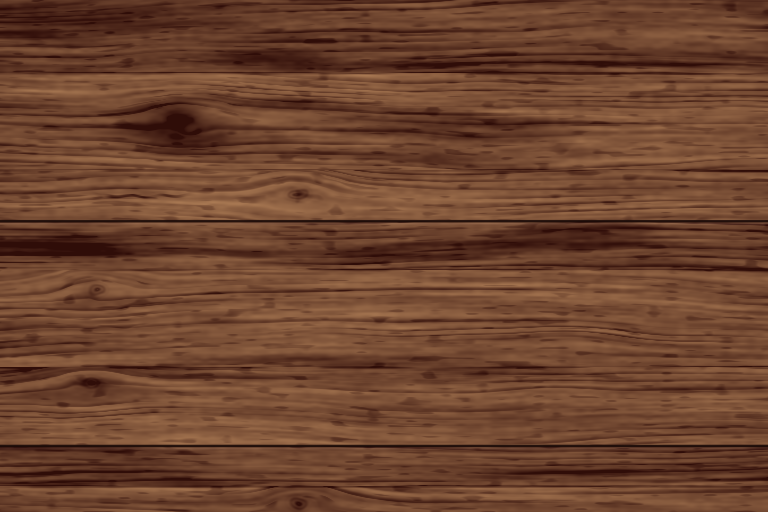
Write a WebGL 1 fragment shader that draws this texture.

```glsl
precision highp float;
// Brown wooden planks: horizontal staves with wavy grain, knots, stains and dark seams.
uniform vec2 u_resolution;

float hash(vec2 p) {
  return fract(sin(dot(p, vec2(127.1, 311.7))) * 4375.85);
}

float noise(vec2 p) {
  vec2 i = floor(p), f = fract(p);
  f = f * f * (3.0 - 2.0 * f);
  return mix(mix(hash(i), hash(i + vec2(1, 0)), f.x),
             mix(hash(i + vec2(0, 1)), hash(i + vec2(1, 1)), f.x), f.y);
}

float fbm(vec2 p) {
  float sum = 0.0, amp = 0.5;
  for (int i = 0; i < 4; i++) {
    sum += amp * noise(p);
    p = p * 2.03 + 17.3;
    amp *= 0.5;
  }
  return sum / 0.9375;
}

void main() {
  float pixel = 1.0 / u_resolution.y;
  vec2 p = gl_FragCoord.xy * pixel;
  p.y = 1.0 - p.y;

  // Planks, each glued from three staves of uneven height
  float plank = floor((p.y + 0.007) / 0.439);
  float v = p.y + 0.007 - plank * 0.439;
  float cut = 0.072 + 0.078 * pow(0.3, plank);
  float stave = step(cut, v) + step(cut + 0.19, v);
  float id = plank * 3.0 + stave;
  float top = stave < 0.5 ? 0.0 : cut + 0.19 * (stave - 1.0);
  float height = stave < 0.5 ? cut : (stave < 1.5 ? 0.19 : 0.249 - cut);
  float narrow = 1.0 - step(0.5, stave);

  // One knot in every stave but the first; the grain opens around it
  vec2 knot = vec2(0.36 + 0.23 * cos(1.35 * (id - 2.2)),
                   top + height * (0.15 + 0.33 * pow(0.2, plank)));
  vec2 d = vec2(p.x - knot.x, v - knot.y);
  d += 0.012 * (vec2(noise(p * 35.0), noise(p * 35.0 + 40.0)) - 0.5);
  float near = (1.0 - narrow) * exp(-dot(d * vec2(11.0, 20.0), d * vec2(11.0, 20.0)));
  float core = (1.0 - narrow) * exp(-dot(d * vec2(65.0, 80.0), d * vec2(65.0, 80.0)));
  float seed = id * 7.31;
  float g = v - 0.75 * d.y * near + 0.012 * near;
  g += 0.045 * (noise(vec2(p.x * 1.7 + seed, v * 5.0)) - 0.5);
  g += 0.010 * (noise(vec2(p.x * 6.0 + seed, v * 18.0)) - 0.5);

  // Broad colour bands and fine fibres
  float tone = 0.67 - 0.10 * narrow;
  tone += 0.50 * (fbm(vec2(p.x * 1.4 + seed, g * 24.0 + seed)) - 0.5);
  tone += 0.30 * (noise(vec2(p.x * 2.5 + seed, g * 110.0)) - 0.5);
  tone += 0.22 * (noise(vec2(p.x * 14.0, g * 210.0 + seed)) - 0.5);
  tone += 0.12 * (noise(p * vec2(60.0, 170.0)) - 0.5);

  // Growth rings: thin dark lines that fade in and out
  float ring = fract(g * 62.0 + 2.2 * noise(vec2(p.x * 0.8 + seed, g * 28.0)));
  float line = smoothstep(0.45, 0.88, ring) * (1.0 - smoothstep(0.90, 1.0, ring));
  tone -= 0.34 * line * smoothstep(0.25, 0.75, noise(vec2(p.x * 3.0 + seed, g * 40.0 + 9.0)));

  // Short open pores
  tone -= 0.22 * smoothstep(0.70, 0.92, noise(vec2(p.x * 28.0 + seed, g * 190.0 + 5.0)));

  // Stains: patches in the narrow staves and streaks along the glue joints
  vec2 patchPos = vec2(p.x - 0.19, v - 0.052 + 0.03 * (noise(p * vec2(5.0, 20.0)) - 0.5));
  patchPos *= vec2(5.0, 42.0);
  tone -= 0.30 * narrow * exp(-dot(patchPos, patchPos));
  float upper = v - cut, lower = v - cut - 0.19;
  float streak = plank < 0.5 ? exp(-abs(upper + 0.016) * 75.0) * smoothstep(0.45, 1.1, p.x)
                             : exp(-abs(lower - 0.018) * 65.0) * smoothstep(0.4, 0.8, p.x)
                               * (1.0 - 0.7 * smoothstep(0.9, 1.3, p.x));
  tone -= 0.55 * streak * smoothstep(0.2, 0.6, fbm(vec2(p.x * 4.0, g * 90.0)));
  tone -= 0.35 * smoothstep(0.62, 0.80, fbm(vec2(p.x * 1.8 + seed, g * 17.0 + 31.0)));

  // Knot heart with rings and a shaded halo
  float rings = 0.5 + 0.5 * sin(length(d * vec2(1.0, 1.6)) * 520.0);
  tone -= near * 0.10 + core * (0.28 + 0.25 * rings);

  // Drying crack running towards the knot of the top plank
  float crackY = abs(d.y + 0.008 * (noise(vec2(p.x * 9.0, 3.0)) - 0.5));
  float crack = (1.0 - smoothstep(0.001, 0.002 + pixel, crackY)) * step(1.5, stave)
              * step(plank, 0.5) * smoothstep(0.05, 0.12, p.x) * (1.0 - smoothstep(0.32, 0.39, p.x));
  tone -= 0.5 * crack * smoothstep(0.2, 0.5, noise(vec2(p.x * 20.0, 8.0)));

  // Fine broken joints between staves
  float joint = min(abs(upper), abs(lower));
  tone -= 0.38 * (1.0 - smoothstep(0.0008, 0.002 + pixel, joint))
        * smoothstep(0.2, 0.6, noise(vec2(p.x * 7.0, id)));

  // Darkening towards the corners
  vec2 c = (gl_FragCoord.xy / u_resolution - 0.5) * 2.0;
  tone -= 0.13 * dot(c * c, vec2(0.8, 0.7));

  vec3 darkWood = vec3(0.23, 0.09, 0.06);
  vec3 lightWood = vec3(0.68, 0.49, 0.335);
  vec3 color = mix(darkWood, lightWood, clamp(tone, -0.1, 1.05));

  // Seams between planks, with a lit lower lip
  float seam = min(v, 0.439 - v);
  color += 0.05 * smoothstep(0.002, 0.004, v) * (1.0 - smoothstep(0.004, 0.009, v));
  color = mix(color, vec3(0.10, 0.04, 0.03), 0.9 * (1.0 - smoothstep(0.001, 0.0018 + pixel, seam)));

  gl_FragColor = vec4(color, 1.0);
}
```
